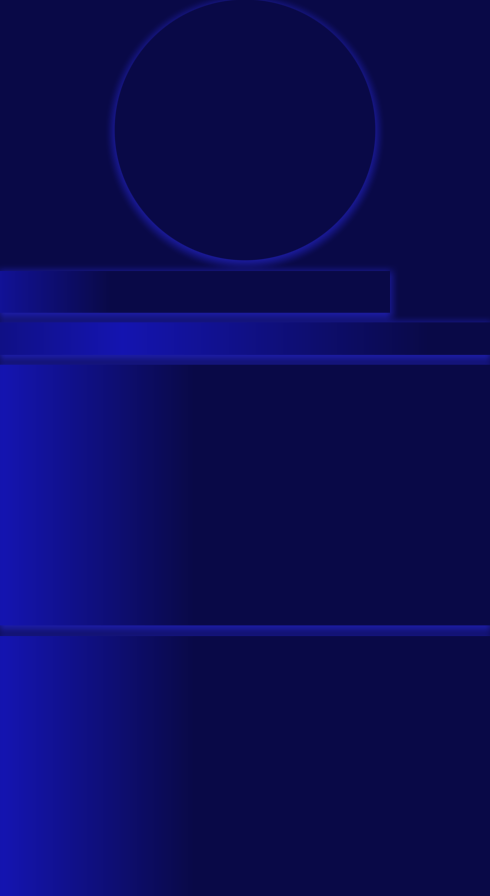
This background is drawn by a WebGL 1 fragment shader. Its source:

```glsl
precision highp float;
// Stacked navy panels with blue side gradients and soft glowing rims, below a glowing disc.
uniform vec2 u_resolution;

const vec3 NAVY = vec3(0.036, 0.036, 0.28);
const vec3 BLUE = vec3(0.08, 0.08, 0.69);
const vec3 GLOW = vec3(0.11, 0.11, 0.64);

// Coverage of the rectangle lo..hi with edges blurred by the given half width
float softBox(vec2 p, vec2 lo, vec2 hi, float blur) {
  vec2 s = smoothstep(-blur, blur, p - lo) * smoothstep(-blur, blur, hi - p);
  return s.x * s.y;
}

// Panel over its dropped glow, lit around x = peak and fading over reach
vec3 panel(vec3 below, vec2 p, vec2 lo, vec2 hi, float peak, float reach) {
  vec2 spread = vec2(0.002, 0.0035);
  vec2 drop = vec2(0.0, 0.0035);
  float glow = softBox(p - drop, lo - spread, hi + spread, 0.0088);
  float light = clamp(1.0 - abs(p.x - peak) / reach, 0.0, 1.0);
  float edge = 0.6 / u_resolution.y;
  // Let side edges on the canvas border stay fully covered
  vec2 bleedLo = lo - vec2(0.01, 0.0);
  vec2 bleedHi = hi + vec2(hi.x > 0.5 ? 0.01 : 0.0, 0.0);
  float inside = softBox(p, bleedLo, bleedHi, edge);
  return mix(mix(below, GLOW, glow), mix(NAVY, BLUE, light), inside);
}

// Dark disc over its dropped glow
vec3 disc(vec3 below, vec2 p, vec2 center, float radius) {
  float edge = 0.8 / u_resolution.y;
  float glowDist = length(p - center - vec2(0.0, 0.0025)) - radius;
  float glow = 1.0 - smoothstep(-0.006, 0.0115, glowDist);
  float inside = 1.0 - smoothstep(-edge, edge, length(p - center) - radius);
  return mix(mix(below, GLOW, glow), NAVY, inside);
}

void main() {
  // Height is one unit, y runs downward from the top
  vec2 p = gl_FragCoord.xy / u_resolution.y;
  p.y = 1.0 - p.y;
  float width = u_resolution.x / u_resolution.y;

  vec3 color = disc(NAVY, p, vec2(0.5 * width, 0.145), 0.1455);

  // Short and full width bars
  color = panel(color, p, vec2(0.0, 0.3025), vec2(0.796 * width, 0.349), -0.04, 0.163);
  color = panel(color, p, vec2(0.0, 0.3598), vec2(width, 0.396), 0.137, 0.34);

  // Two equal tall panels
  for (int i = 0; i < 2; i++) {
    float top = 0.407 + 0.303 * float(i);
    color = panel(color, p, vec2(0.0, top), vec2(width, top + 0.291), 0.004, 0.212);
  }

  gl_FragColor = vec4(color, 1.0);
}
```
